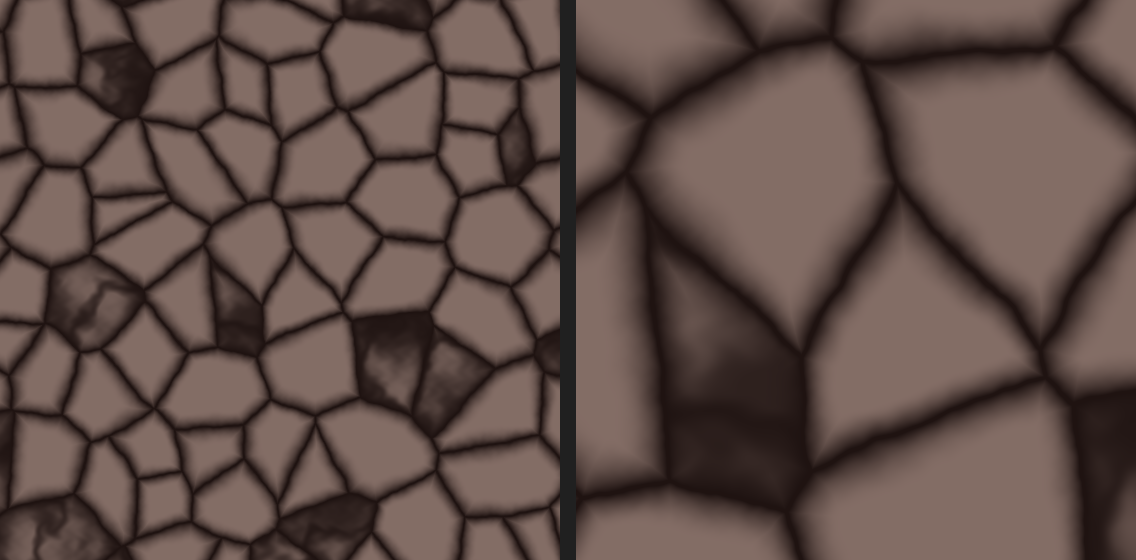
Left: the whole. Right: its middle third, enlarged.
A WebGL 1 fragment shader for this texture:

```glsl
precision highp float;
// Cracked stone: irregular Voronoi plates split by thin dark seams.
// Each seam fades into flat stone over a soft, uneven soot halo;
// a few plates also carry cloudy dark stains with branching veins.
uniform vec2 u_resolution;

const float PLATES_ACROSS = 7.7;
const float SEAM_HALF_WIDTH = 0.007;  // in plate units, like the values below
const float HALO_NARROW = 0.14;
const float HALO_WIDE = 0.29;
const float STAINED_SHARE = 0.08;
const vec3 SEAM_COLOR = vec3(0.120, 0.075, 0.068);
const vec3 STONE_COLOR = vec3(0.514, 0.426, 0.396);

vec2 hash2(vec2 cell) {
  vec2 mixed = vec2(dot(cell, vec2(127.1, 311.7)), dot(cell, vec2(269.5, 183.3)));
  return fract(sin(mixed) * 43758.545);
}

// Layered, rotated sines, roughly -1 to 1.
float waves(vec2 p) {
  float sum = 0.0;
  float amplitude = 0.5;
  for (int i = 0; i < 5; i++) {
    p = mat2(0.8, 0.6, -0.6, 0.8) * p * 1.8 + 1.7;
    sum += amplitude * sin(p.x + 1.3 * sin(p.y));
    amplitude *= 0.55;
  }
  return sum;
}

// Plate centre, spread a little past its grid square for uneven sizes.
vec2 plateCenter(vec2 cell) {
  return cell + 0.5 + (hash2(cell) - 0.5) * 1.2;
}

// Returns distance to the nearest seam (x) and the plate's grid cell (yz).
vec3 plates(vec2 p) {
  vec2 base = floor(p);
  vec2 nearestCell = base;
  vec2 toNearest = vec2(0.0);
  float nearest = 100.0;
  for (int y = -2; y <= 2; y++) {
    for (int x = -2; x <= 2; x++) {
      vec2 cell = base + vec2(float(x), float(y));
      vec2 offset = plateCenter(cell) - p;
      float squared = dot(offset, offset);
      if (squared < nearest) {
        nearest = squared;
        toNearest = offset;
        nearestCell = cell;
      }
    }
  }
  float seam = 10.0;
  for (int y = -2; y <= 2; y++) {
    for (int x = -2; x <= 2; x++) {
      vec2 offset = plateCenter(nearestCell + vec2(float(x), float(y))) - p;
      vec2 across = offset - toNearest;
      float gap = length(across);
      if (gap > 0.0001) {
        seam = min(seam, dot(0.5 * (offset + toNearest), across / gap));
      }
    }
  }
  return vec3(seam, nearestCell);
}

// Brightness left by a stain: cloudy, with dark veins at the zero lines.
float stain(vec2 p) {
  float cloud = smoothstep(-0.8, 0.9, waves(p * 1.5));
  float vein = smoothstep(0.0, 0.35, abs(waves(p * 1.1 + 9.0)));
  return mix(0.15, 0.85, cloud) * mix(0.3, 1.0, vein);
}

// Ease-out ramp from seam (0) to clean stone (1).
float haloRamp(float distanceToSeam, float width) {
  float x = clamp((distanceToSeam - SEAM_HALF_WIDTH) / width, 0.0, 1.0);
  return x * (2.0 - x);
}

void main() {
  vec2 p = gl_FragCoord.xy / min(u_resolution.x, u_resolution.y) * PLATES_ACROSS;

  // Small wobble so that the seams look chipped.
  vec2 wobble = vec2(waves(p * 4.0), waves(p * 4.0 + 31.0));
  vec3 plate = plates(p + 0.022 * wobble + 20.0);
  vec2 plateSeed = hash2(plate.yz + 57.0);

  // The halo width varies along each seam and from plate to plate.
  float unevenness = 0.5 + 0.5 * waves(p * 1.2 + plateSeed * 40.0);
  float width = mix(HALO_NARROW, HALO_WIDE, clamp(unevenness, 0.0, 1.0));
  float clean = haloRamp(plate.x, width);

  if (plateSeed.x < STAINED_SHARE) {
    clean *= stain(p + plateSeed * 20.0);
  }
  gl_FragColor = vec4(mix(SEAM_COLOR, STONE_COLOR, clean), 1.0);
}
```
